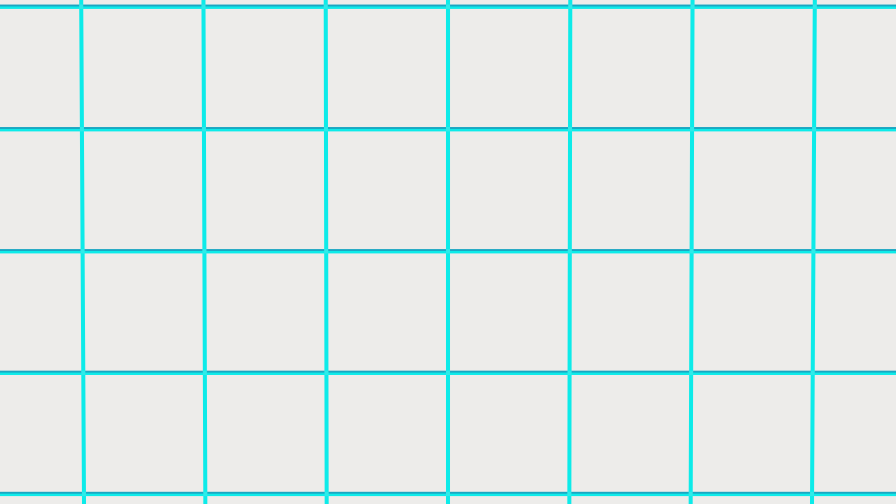
This pattern is drawn by a WebGL 2 fragment shader. Its source:

```glsl
#version 300 es
precision highp float;
// Pale wall of square tiles with cyan joints, shaded along the top of each row joint.

uniform vec2 u_resolution;
out vec4 fragColor;

const vec3 TILE  = vec3(0.928, 0.924, 0.918);
const vec3 CYAN  = vec3(0.05, 0.92, 0.915);
const vec3 SHADE = vec3(0.10, 0.65, 0.76);

// All lengths are fractions of the canvas height.
const float PITCH = 0.24167;
const float TAPER = 0.0077;
const vec2 CENTER = vec2(0.0, 0.5015);
const float COLUMN_WIDTH = 0.0080;
const float ROW_WIDTH = 0.0086;
const float SHADE_WIDTH = 0.0038;

// Signed distance to the nearest multiple of the pitch.
vec2 gridOffset(vec2 p, float pitch) {
    vec2 cell = p / pitch;
    return (cell - floor(cell + 0.5)) * pitch;
}

// Coverage of the band from lo to hi by a soft sample at d.
float band(float d, float lo, float hi, float soft) {
    float a = clamp((d - lo) / soft + 0.5, 0.0, 1.0);
    float b = clamp((d - hi) / soft + 0.5, 0.0, 1.0);
    return a - b;
}

// Slight perspective: cells widen toward the top.
vec2 taper(vec2 p, float amount) {
    return p * (1.0 - amount * p.y);
}

vec3 tileGrid(vec2 p, float soft) {
    vec2 d = gridOffset(taper(p, TAPER), PITCH);
    float halfRow = 0.5 * ROW_WIDTH;
    float halfColumn = 0.5 * COLUMN_WIDTH;

    float row = band(d.y, -halfRow, halfRow, soft);
    float shade = band(d.y, halfRow - SHADE_WIDTH, halfRow, soft);
    float column = band(d.x, -halfColumn, halfColumn, soft);

    // Row joints pass beneath the column joints.
    vec3 color = mix(TILE, CYAN, row - shade);
    color += (SHADE - TILE) * shade;
    color = mix(color, CYAN, column);

    // Faint fading where the joints cross.
    return mix(color, TILE, 0.15 * row * column);
}

void main() {
    vec2 p = (gl_FragCoord.xy - vec2(0.5 * u_resolution.x, 0.0)) / u_resolution.y;
    float soft = max(1.0 / u_resolution.y, 0.0015);
    fragColor = vec4(tileGrid(p - CENTER, soft), 1.0);
}
```
